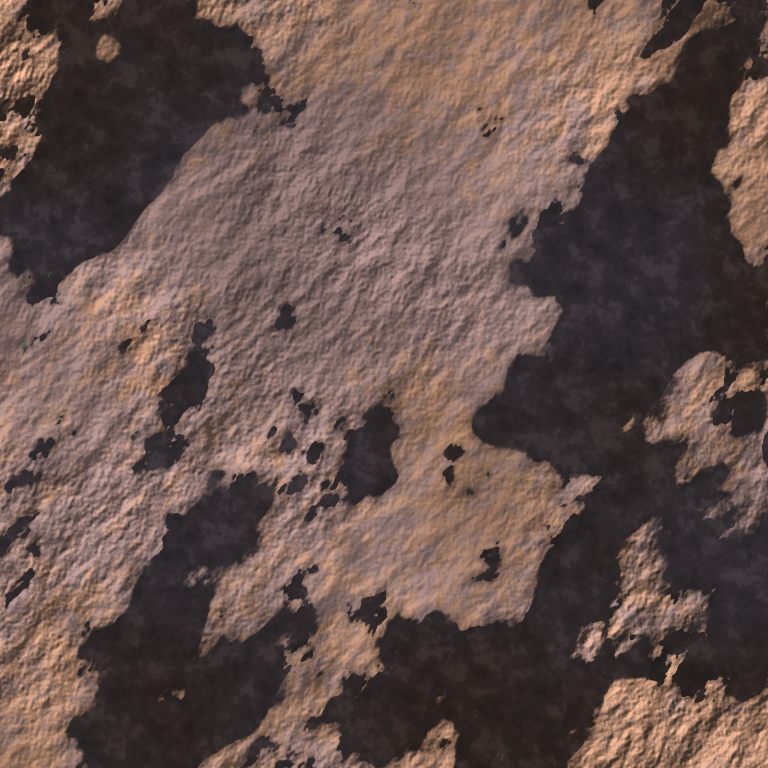
A Shadertoy shader for this texture:

```glsl
// Rough tan and mauve rock face, broken by dark flat patches along a diagonal grain.
#define GRAIN_ANGLE 0.87
#define GRAIN_STRETCH 1.28
#define PATCH_SCALE 6.0
#define PATCH_LEVEL -0.75
#define CHIP_SCALE 17.0
#define CHIP_LEVEL -0.92
#define RELIEF_SCALE 15.0
#define RELIEF_STRENGTH 0.62
#define LIGHT_STEP vec2(-0.0028, 0.0030)
#define EDGE_WIDTH 0.10

const vec3 MAUVE_ROCK = vec3(0.53, 0.435, 0.425);
const vec3 TAN_ROCK = vec3(0.645, 0.488, 0.395);
const vec3 COOL_DARK = vec3(0.190, 0.168, 0.185);
const vec3 WARM_DARK = vec3(0.172, 0.138, 0.128);

float hash(vec2 p) {
    return fract(sin(dot(p, vec2(127.1, 311.7))) * 43758.5453);
}

float valueNoise(vec2 p) {
    vec2 cell = floor(p);
    vec2 f = fract(p);
    f = f * f * (3.0 - 2.0 * f);
    float low = mix(hash(cell), hash(cell + vec2(1.0, 0.0)), f.x);
    float high = mix(hash(cell + vec2(0.0, 1.0)), hash(cell + vec2(1.0)), f.x);
    return mix(low, high, f.y);
}

// Layered noise scaled to zero mean and about unit deviation
float fbm(vec2 p, int octaves, float gain) {
    const mat2 turn = mat2(1.6, 1.2, -1.2, 1.6);
    float sum = 0.0, power = 0.0, amplitude = 1.0;
    for (int i = 0; i < octaves; i++) {
        sum += amplitude * (valueNoise(p) - 0.5);
        power += amplitude * amplitude;
        amplitude *= gain;
        p = turn * p + vec2(17.3, 9.1);
    }
    return sum / (0.21 * sqrt(power));
}

// Coordinates compressed along the diagonal grain
vec2 grainSpace(vec2 p) {
    float c = cos(GRAIN_ANGLE), s = sin(GRAIN_ANGLE);
    vec2 along = vec2(c * p.x + s * p.y, c * p.y - s * p.x);
    return along * vec2(1.0 / GRAIN_STRETCH, GRAIN_STRETCH);
}

float relief(vec2 p) {
    return fbm(grainSpace(p) * RELIEF_SCALE + 31.0, 6, 0.62);
}

void mainImage(out vec4 fragColor, in vec2 fragCoord) {
    vec2 p = fragCoord / iResolution.y;
    vec2 g = grainSpace(p);

    // Large patches joined with small chips that gather around them
    float broad = fbm(g * PATCH_SCALE + 5.0, 7, 0.5);
    float chips = 0.85 * fbm(g * CHIP_SCALE + 63.0, 5, 0.58) + 0.45 * broad;
    float roughness = clamp(0.9 + 0.25 * fbm(p * 3.5 + 40.0, 2, 0.5), 0.45, 1.3);
    float chipLevel = CHIP_LEVEL - 0.9 * (0.9 - min(roughness, 0.9));
    float depth = max(PATCH_LEVEL - broad, chipLevel - chips);
    float dark = smoothstep(-EDGE_WIDTH, EDGE_WIDTH, depth);

    // Warm and cool staining, from wide areas down to specks
    float stain = fbm(p * 3.0 + 12.0, 3, 0.5) + 0.7 * (1.0 - p.x - p.y);
    float specks = fbm(g * 45.0 + 7.0, 4, 0.8);
    float warmth = smoothstep(-1.6, 1.6, stain + 0.7 * specks);

    // Rock lit from the upper left, shaded towards the patches
    float slope = relief(p) - relief(p + LIGHT_STEP);
    float light = 1.0 + RELIEF_STRENGTH * roughness * clamp(slope, -0.75, 0.6);
    light *= 1.0 + 0.05 * fbm(p * 6.0 + 80.0, 3, 0.5);
    light *= mix(0.8, 1.0, smoothstep(0.0, 0.6, -depth));
    vec3 rock = mix(MAUVE_ROCK, TAN_ROCK, warmth) * light;

    // Nearly flat patch floor with faint mottling
    float mottle = fbm(p * 40.0 + 21.0, 4, 0.75);
    vec3 patchFloor = mix(COOL_DARK, WARM_DARK, smoothstep(-1.2, 1.6, stain));
    patchFloor *= 1.0 + 0.08 * mottle + 0.10 * smoothstep(0.6, 1.4, mottle);

    fragColor = vec4(clamp(mix(rock, patchFloor, dark), 0.0, 1.0), 1.0);
}
```
